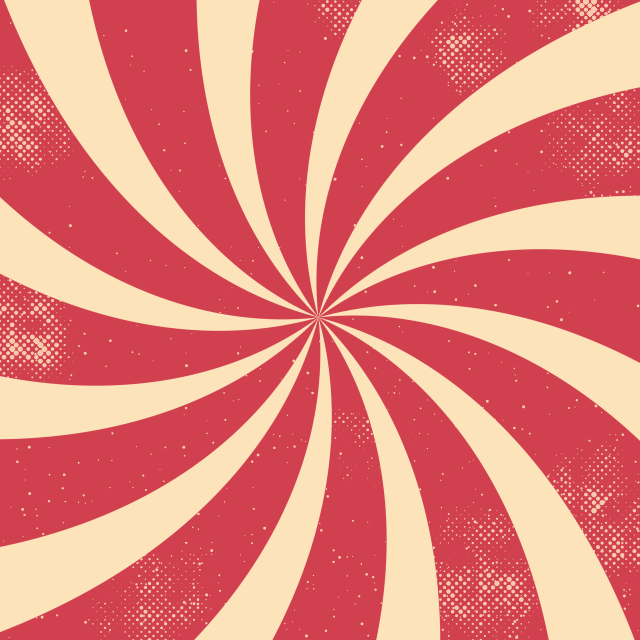
Write a WebGL 2 fragment shader that draws this background.

```glsl
#version 300 es
precision highp float;

uniform vec2 u_resolution;
out vec4 outColor;

const vec3 RED = vec3(0.82, 0.25, 0.31);
const vec3 CREAM = vec3(0.992, 0.890, 0.730);

// Swirl: angles in degrees, radius in canvas units
const vec2 CENTER = vec2(0.4975, 0.504);
const float RAY_COUNT = 12.0;
const float RAY_ANGLE = 101.0;
const float TWIST = 55.4;
const float TWIST_EASE = 12.7;
const float RAY_HALF_WIDTH = 4.7;
const float RAY_FLARE = 2.15;

// Print wear: halftone grain and loose flecks
const float GRAIN_DENSITY = 112.0;
const float GRAIN_SIZE = 0.46;
const float FLECK_DENSITY = 95.0;
const float FLECK_CHANCE = 0.05;
const float NOISE_SCALE = 19.0;

// Worn areas: x, y, radius, strength
const int WORN_COUNT = 10;
const vec4 WORN[WORN_COUNT] = vec4[](
    vec4(0.03, 0.81, 0.14, 0.95), vec4(0.03, 0.48, 0.13, 1.10),
    vec4(0.73, 0.92, 0.10, 0.90), vec4(0.91, 0.98, 0.11, 1.00),
    vec4(0.96, 0.77, 0.16, 0.75), vec4(0.95, 0.19, 0.17, 0.95),
    vec4(0.75, 0.09, 0.17, 0.90), vec4(0.57, 0.32, 0.12, 0.55),
    vec4(0.25, 0.04, 0.17, 0.70), vec4(0.53, 0.98, 0.07, 0.80));

float hash(vec2 p) {
    vec3 q = fract(p.xyx * vec3(0.1031, 0.1030, 0.0973));
    q += dot(q, q.yzx + 33.33);
    return fract((q.x + q.y) * q.z);
}

vec2 gradient(vec2 cell) {
    float a = 6.28318 * hash(cell);
    return vec2(cos(a), sin(a));
}

float gradientNoise(vec2 p) {
    vec2 i = floor(p), f = fract(p);
    vec2 u = f * f * f * (f * (f * 6.0 - 15.0) + 10.0);
    vec2 e = vec2(1.0, 0.0);
    float a = dot(gradient(i), f);
    float b = dot(gradient(i + e), f - e);
    float c = dot(gradient(i + e.yx), f - e.yx);
    float d = dot(gradient(i + e.xx), f - e.xx);
    return mix(mix(a, b, u.x), mix(c, d, u.x), u.y);
}

// Signed distance to the nearest curved ray, positive inside
float rayDistance(vec2 p) {
    float r = length(p);
    float bend = RAY_ANGLE - TWIST * r + TWIST_EASE * r * r;
    float spacing = 360.0 / RAY_COUNT;
    float angle = degrees(atan(p.y, p.x + 1e-6)) - bend;
    float offset = abs(mod(angle + 0.5 * spacing, spacing) - 0.5 * spacing);
    float slant = r * radians(TWIST - 2.0 * TWIST_EASE * r);
    float halfWidth = RAY_HALF_WIDTH + RAY_FLARE * r;
    return radians(halfWidth - offset) * r * inversesqrt(1.0 + slant * slant);
}

float wearAt(vec2 p) {
    float wear = 0.0;
    for (int i = 0; i < WORN_COUNT; i++) {
        float d = length(p - WORN[i].xy) / WORN[i].z;
        wear = max(wear, WORN[i].w * (1.0 - smoothstep(0.1, 1.0, d)));
    }
    float patchy = gradientNoise(p * NOISE_SCALE)
        + 0.5 * gradientNoise(p * NOISE_SCALE * 2.3 + 7.0);
    return wear * clamp(0.7 + 1.1 * patchy, 0.0, 1.2);
}

// Diagonal halftone lattice whose dots grow with wear
float grain(vec2 p, float pixel) {
    mat2 diagonal = mat2(0.7071, 0.7071, -0.7071, 0.7071);
    vec2 q = diagonal * p * GRAIN_DENSITY;
    vec2 cell = floor(q);
    float wear = wearAt((cell + 0.5) * diagonal / GRAIN_DENSITY);
    float size = GRAIN_SIZE * wear * (0.55 + 0.6 * hash(cell + 200.0));
    float aa = GRAIN_DENSITY * pixel * 0.6;
    float dot = smoothstep(-aa, aa, size - length(q - cell - 0.5));
    return dot * smoothstep(0.06, 0.16, size);
}

// Sparse specks, more frequent low on the canvas and near worn areas
float flecks(vec2 p, float pixel) {
    vec2 q = p * FLECK_DENSITY, cell = floor(q);
    vec2 place = 0.25 + 0.5 * vec2(hash(cell + 31.0), hash(cell + 73.0));
    float low = 1.0 - smoothstep(0.1, 0.5, p.y);
    float chance = FLECK_CHANCE * (1.0 + 2.2 * low) + 0.2 * wearAt(p);
    float size = mix(0.06, 0.22, pow(hash(cell + 117.0), 2.0));
    float aa = FLECK_DENSITY * pixel * 0.6;
    float shape = smoothstep(-aa, aa, size - length(q - cell - place));
    return shape * step(hash(cell + 11.0), chance);
}

void main() {
    float pixel = 1.0 / min(u_resolution.x, u_resolution.y);
    vec2 p = (gl_FragCoord.xy - 0.5 * u_resolution) * pixel + 0.5;

    float ray = smoothstep(-0.7 * pixel, 0.7 * pixel, rayDistance(p - CENTER));
    float wear = max(grain(p, pixel), flecks(p, pixel));
    outColor = vec4(mix(RED, CREAM, max(ray, 0.85 * wear)), 1.0);
}
```
